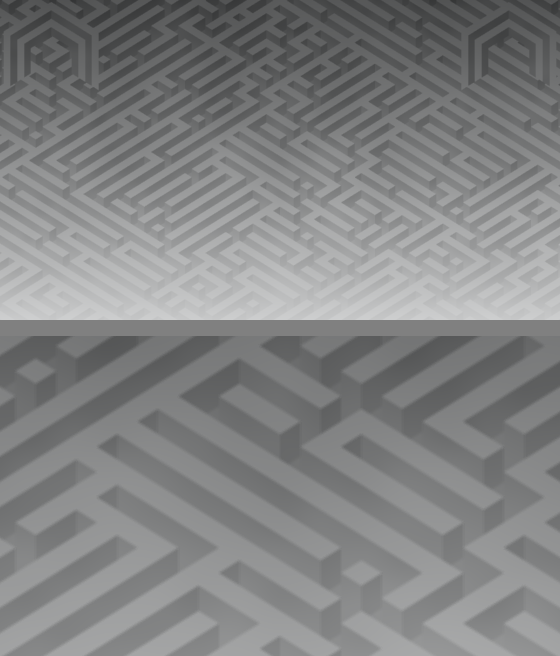
Top, the full canvas; bottom, a detail of the centre.
Write a WebGL 1 fragment shader that draws this pattern.

```glsl
precision highp float;
// An isometric maze of low walls, dark at the top and fading into pale mist below.
// Each sample walks a sight line through a grid of wall cells and shades the face
// it meets; broken hexagonal rings add upright walls near the upper corners.

uniform vec2 u_resolution;

const float CELL_WIDTH = 0.0212;     // half width of a cell, in canvas heights
const float SLOPE = 0.62;            // rise of the walls on the canvas
const float WALL_DEPTH = 1.4;        // length of the sight line from top to floor
const float BLOCK = 6.0;             // posts per block of similar walls
const float GAP_RATE = 0.08;
const float STRAY_RATE = 0.12;
const float SOFTNESS = 0.0044;       // width of the smoothed edges
const vec2 APEX = vec2(0.0, 0.985);  // where the two long walls meet
const vec2 HEX_CENTER = vec2(0.715, 0.81);
const vec2 HEX_RINGS = vec2(1.5, 3.5);

const float TOP_TONE = 0.054;
const float LEFT_TONE = -0.036;
const float RIGHT_TONE = -0.074;
const float FLOOR_TONE = -0.026;
const float MOTTLE = 0.024;
const float BROAD_MOTTLE = 0.040;
const vec3 TINT = vec3(-0.003, 0.001, 0.003);

float hash(vec2 p) {
  vec3 q = fract(vec3(p.xyx) * 0.1031);
  q += dot(q, q.yzx + 33.33);
  return fract((q.x + q.y) * q.z);
}

float noise(vec2 p) {
  vec2 i = floor(p);
  vec2 f = fract(p);
  f = f * f * (3.0 - 2.0 * f);
  return mix(mix(hash(i), hash(i + vec2(1, 0)), f.x),
             mix(hash(i + vec2(0, 1)), hash(i + vec2(1, 1)), f.x), f.y);
}

// Whether a post sends its wall along x; blocks are striped, concentric or mixed.
// Stripes lean toward the center line inside the long walls, and follow them outside.
bool runsAlongX(vec2 post) {
  vec2 block = floor(post / BLOCK);
  vec2 local = abs(post - block * BLOCK - 0.5 * (BLOCK - 1.0));
  bool outside = max(block.x, block.y) >= 0.0;
  bool favorsX = (block.x > block.y) != outside;
  float kind = hash(block + 71.0);
  float pick = hash(post + 213.0);
  bool along = favorsX == (kind < 0.50);
  if (kind > 0.70) along = local.y > local.x;
  if (kind > 0.90) along = pick > 0.5;
  return pick < STRAY_RATE ? !along : along;
}

bool isWall(vec2 cell) {
  if (cell.x == 0.0 || cell.y == 0.0) return true;
  vec2 odd = mod(cell, 2.0);
  if (odd.x + odd.y < 0.5) return true;
  if (odd.x + odd.y > 1.5) return false;
  vec2 post = floor(cell / 2.0);
  if (hash(post + 457.0) < GAP_RATE) return false;
  return runsAlongX(post) == (odd.x > 0.5);
}

// Relief of the maze: walk away from the viewer, down to the floor.
float mazeTone(vec2 p) {
  vec2 q = (p - APEX) / CELL_WIDTH;
  vec2 grid = 0.5 * vec2(q.y / SLOPE + q.x, q.y / SLOPE - q.x);
  vec2 cell = floor(grid);
  if (isWall(cell)) return TOP_TONE;
  vec2 next = 1.0 - fract(grid);
  for (int i = 0; i < 4; i++) {
    bool crossX = next.x < next.y;
    float depth = min(next.x, next.y);
    if (depth > WALL_DEPTH) break;
    vec2 advance = crossX ? vec2(1, 0) : vec2(0, 1);
    cell += advance;
    next += advance;
    if (isWall(cell)) return (crossX ? LEFT_TONE : RIGHT_TONE) + 0.012 * (depth - 0.5);
  }
  return FLOOR_TONE;
}

// Relief of maze and nested hexagonal walls together; the rings open downward.
float reliefTone(vec2 p) {
  vec2 q = (vec2(abs(p.x), p.y) - HEX_CENTER) / CELL_WIDTH;
  float upright = abs(q.x) * 0.5;
  float slanted = (abs(q.y) + SLOPE * abs(q.x)) / (4.0 * SLOPE);
  float ring = max(upright, slanted);
  bool open = q.y < 0.0 && slanted > upright;
  if (open || ring < HEX_RINGS.x || ring > HEX_RINGS.y) return mazeTone(p);
  if (fract(ring) < 0.5) return TOP_TONE;
  return p.x * q.x > 0.0 ? LEFT_TONE : RIGHT_TONE;
}

// Background brightness from the dark top to the pale bottom.
float mistTone(float y) {
  float t = 1.0 - y;
  return 0.292 + 0.355 * t + 0.15 * t * t;
}

void main() {
  vec2 center = (gl_FragCoord.xy - vec2(0.5 * u_resolution.x, 0.0)) / u_resolution.y;
  float spacing = max(SOFTNESS, 1.0 / u_resolution.y) / 3.0;
  float relief = 0.0;
  for (int j = 0; j < 3; j++) {
    for (int i = 0; i < 3; i++) {
      relief += reliefTone(center + (vec2(i, j) - 1.0) * spacing) / 9.0;
    }
  }
  float shadowed = 1.0 - smoothstep(-0.02, TOP_TONE, relief);
  relief += MOTTLE * (noise(center * 23.0 + 40.0) - 0.5) * (0.4 + shadowed);
  relief += BROAD_MOTTLE * (noise(center * 6.0 + 90.0) - 0.5);
  float clarity = mix(0.2, 1.0, smoothstep(-0.05, 0.4, center.y)) * mix(1.0, 0.8, center.y);
  gl_FragColor = vec4(vec3(mistTone(center.y) + relief * clarity) + TINT, 1.0);
}
```
